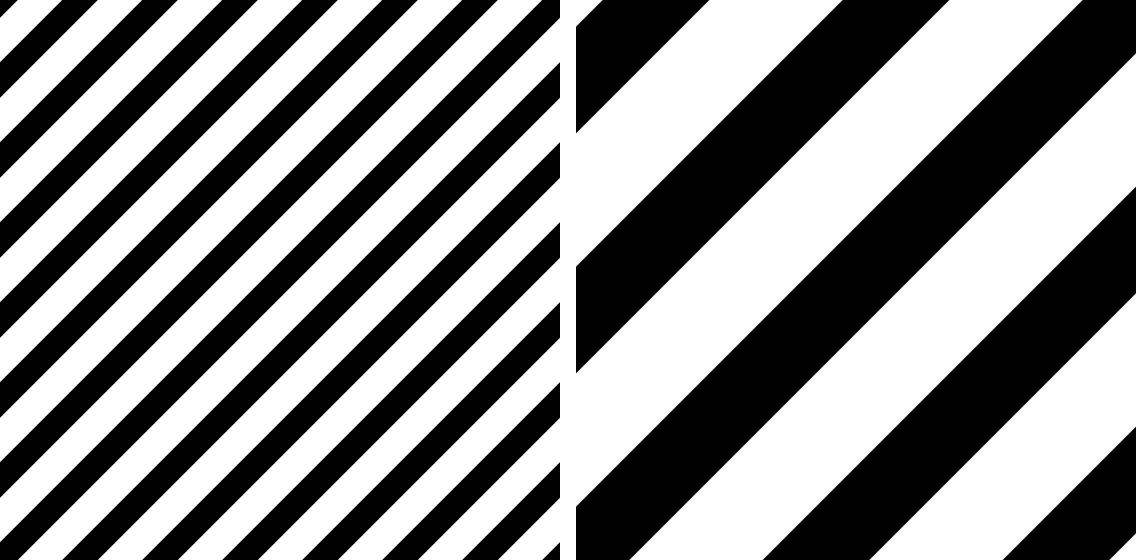
Left, the full canvas; right, a detail of the centre.
Give the GLSL for this pattern, as a three.js fragment shader.

```glsl
// Black diagonal stripes rising to the right on white, seven across and seven down.
varying vec2 vUv;

void main() {
  // Stripe coordinate: one unit per repeat, whole numbers on the black centre lines
  float across = 7.0 * (vUv.x - vUv.y);
  float fromCentre = abs(fract(across + 0.5) - 0.5);

  // Size of one screen pixel, measured square to the stripes
  float pixel = length(vec2(dFdx(across), dFdy(across)));

  // Signed distance to the stripe edge, smoothed over one pixel
  float white = clamp((fromCentre - 0.2225) / pixel + 0.5, 0.0, 1.0);

  gl_FragColor = vec4(vec3(white), 1.0);
}
```
